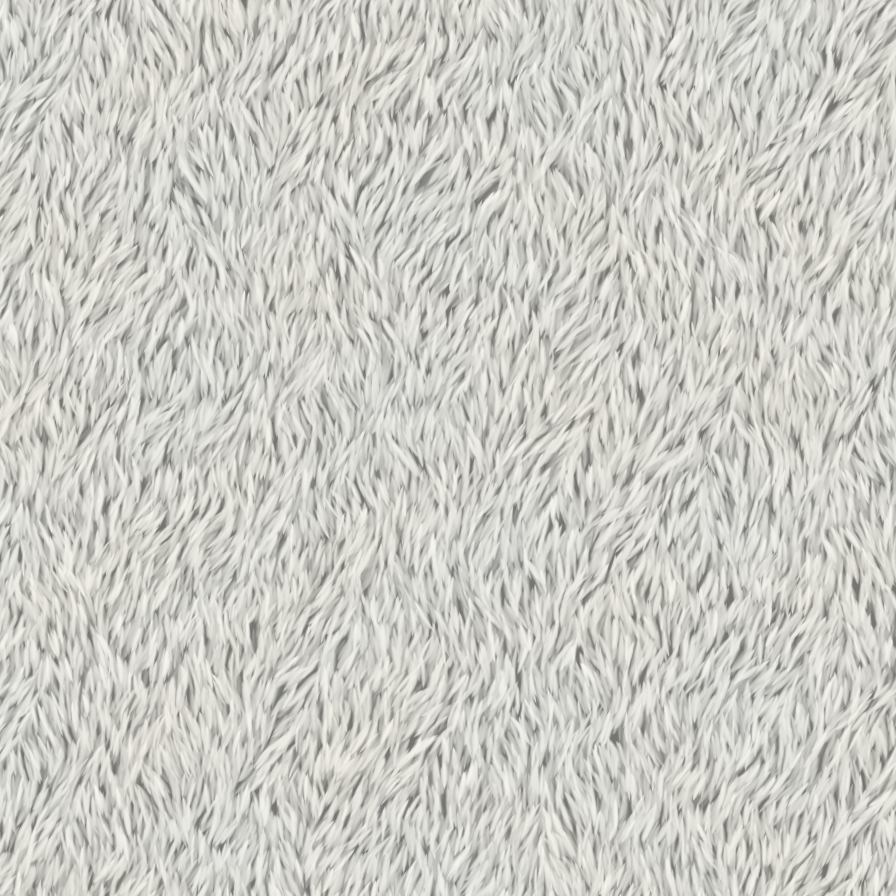
Reproduce this texture procedurally as a WebGL 2 fragment shader.

```glsl
#version 300 es
precision highp float;
// Pale, dense fur: layered soft hairs that follow a wavy lean, with dark gaps between them.

uniform vec2 u_resolution;
out vec4 fragColor;

const int LAYERS = 8;
const vec2 GRID = vec2(68.0, 42.0);   // hair cells across the canvas
const float HALF_LENGTH = 0.0215;     // longest hair, from middle to tip
const float HALF_WIDTH = 0.0060;      // widest hair, from middle to edge
const float GAP_TONE = 0.46;
const float DEEP_TONE = 0.58;
const float TOP_TONE = 0.94;

vec3 hash3(vec3 seed) {
    vec3 q = fract(seed * vec3(0.1031, 0.1030, 0.0973));
    q += dot(q, q.yxz + 33.33);
    return fract((q.xxy + q.yxx) * q.zyx);
}

// Lean of the coat away from vertical, in radians.
float leanAngle(vec2 p) {
    vec2 q = p + 0.035 * sin(p.yx * vec2(17.0, 21.0) + vec2(0.7, 2.1));
    float broad = sin(dot(q, vec2(13.0, 8.0)) + 1.3);
    float swirl = sin(dot(q, vec2(-31.0, 25.0)) + 2.0 * sin(q.y * 11.0 + q.x * 5.0));
    float ripple = sin(dot(q, vec2(59.0, 43.0)) + 2.0 * sin(q.x * 23.0 - q.y * 31.0));
    return 0.16 + 0.2 * broad + 0.26 * swirl + 0.24 * ripple;
}

// Uneven thickness of the coat, from -1 (thin) to 1 (thick).
float thickness(vec2 p) {
    vec2 q = p + 0.02 * sin(p.yx * vec2(43.0, 37.0) + vec2(1.9, 0.4));
    float tufts = sin(dot(q, vec2(83.0, 29.0))) * sin(dot(q, vec2(-37.0, 61.0)) + 1.1);
    float locks = sin(dot(q, vec2(131.0, -47.0)) + 0.6) * sin(dot(q, vec2(53.0, 97.0)) + 2.3);
    return 0.5 * (tufts + locks);
}

// Slow drift between cool grey and cream.
float warmth(vec2 p) {
    float drift = sin(p.x * 15.0 + 2.0 * sin(p.y * 9.0)) * sin(p.y * 17.0 + 2.0 * sin(p.x * 7.0 + 1.0));
    return 0.5 + 0.5 * drift;
}

// Returns position along the hair (-1 root, 1 tip) and its coverage.
vec2 hair(vec2 offset, float angle, float bend, vec2 halfSize) {
    vec2 dir = vec2(sin(angle), cos(angle));
    float along = dot(offset, dir) / halfSize.y;
    float across = dot(offset, vec2(dir.y, -dir.x)) / halfSize.x + bend * along * along;
    float taper = max(1.0 - along * along, 0.0);
    float cover = 1.0 - smoothstep(0.0, 1.0, abs(across) / max(taper, 0.001));
    return vec2(along, cover * smoothstep(0.0, 0.6, taper));
}

// Lays one sheet of scattered hairs over the tone below.
float addLayer(float below, vec2 p, float layer, float layerTone, float opacity) {
    vec2 shift = hash3(vec3(layer, 5.0, 9.0)).xy;
    vec2 home = floor(p * GRID + shift);
    float tone = below;
    for (int y = -1; y <= 1; y++) {
        for (int x = -1; x <= 1; x++) {
            vec2 cell = home + vec2(x, y);
            vec3 place = hash3(vec3(cell + 11.0, layer * 7.0 + 3.0));
            vec3 form = hash3(vec3(cell + 57.0, layer * 13.0 + 29.0));
            vec2 center = (cell + place.xy - shift) / GRID;
            float angle = leanAngle(center) + (place.z - 0.5) * 0.5;
            vec2 halfSize = vec2(HALF_WIDTH, HALF_LENGTH) * mix(vec2(0.55, 0.7), vec2(1.0), form.xy);
            vec2 strand = hair(p - center, angle, (form.x - 0.5) * 0.9, halfSize);
            float shade = layerTone + (form.z - 0.5) * 0.06 + 0.02 * strand.x - 0.005;
            tone = mix(tone, shade, strand.y * opacity);
        }
    }
    return tone;
}

void main() {
    vec2 p = gl_FragCoord.xy / min(u_resolution.x, u_resolution.y);

    // Build the coat from the dark undercoat up to the pale tips.
    float opacity = 0.82 + 0.17 * thickness(p);
    float tone = GAP_TONE;
    for (int i = 0; i < LAYERS; i++) {
        float height = float(i) / float(LAYERS - 1);
        tone = addLayer(tone, p, float(i), mix(DEEP_TONE, TOP_TONE, pow(height, 0.7)), opacity);
    }

    // Tint the grey coat with faint cream.
    vec3 tint = mix(vec3(1.0, 1.002, 0.98), vec3(1.008, 1.0, 0.965), warmth(p));
    fragColor = vec4(clamp(tone * tint, 0.0, 1.0), 1.0);
}
```
